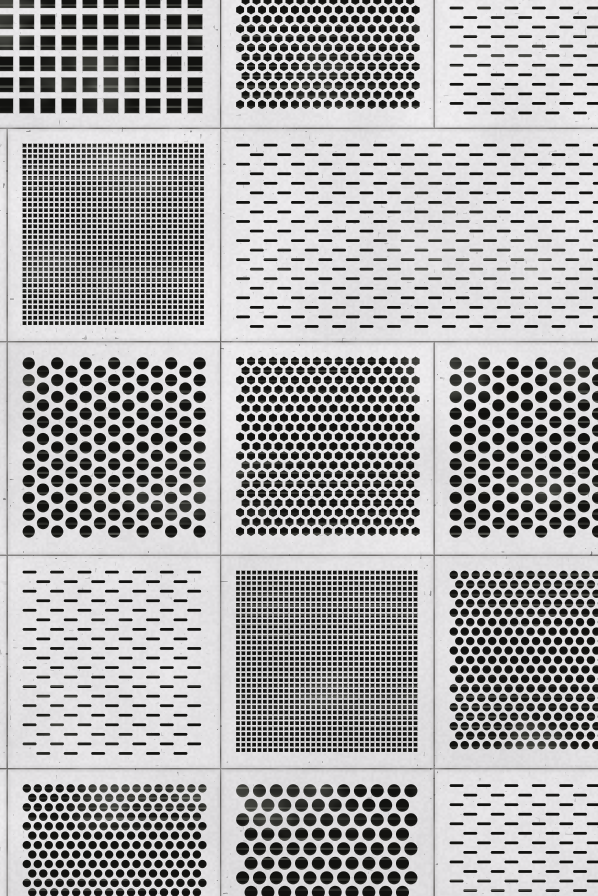
Give the GLSL for this pattern, as a Shadertoy shader.

```glsl
// Wall of white perforated metal panels with thin seams; two panels are double width.
// Each panel picks one perforation (squares, slots, discs, hexagons) from a layout,
// drawn as a clipped lattice of distance functions over a dark louvred cavity.

#define PANEL 0.357                    // panel pitch, in canvas widths
#define ORIGIN vec2(0.012, 0.2145)     // first full panel, from the top left
#define MARGIN 0.0725                  // plain rim around the holes, in panels
#define SEAM 0.0028                    // half width of the joint
#define METAL vec3(0.905, 0.900, 0.907)
#define CAVITY vec3(0.070, 0.070, 0.062)
#define LOUVRES 21.0                   // louvres behind each panel
#define WEAR 0.035

const int COARSE_SQUARES = 0, FINE_SQUARES = 1, SLOTS = 2, DISC_COLUMNS = 3,
          DISC_ROWS = 4, HEXAGONS = 5, SMALL_DISCS = 6;
const int LAYOUT[15] = int[15](
    COARSE_SQUARES, HEXAGONS,     SLOTS,
    FINE_SQUARES,   SLOTS,        SLOTS,
    DISC_COLUMNS,   HEXAGONS,     DISC_COLUMNS,
    SLOTS,          FINE_SQUARES, SMALL_DISCS,
    SMALL_DISCS,    DISC_ROWS,    SLOTS);

float hash(vec2 p) {
    vec3 a = fract(vec3(p.xyx) * 0.1031);
    a += dot(a, a.yzx + 33.33);
    return fract((a.x + a.y) * a.z);
}

float noise(vec2 p) {
    vec2 i = floor(p), f = fract(p);
    f = f * f * (3.0 - 2.0 * f);
    return mix(mix(hash(i), hash(i + vec2(1, 0)), f.x),
               mix(hash(i + vec2(0, 1)), hash(i + vec2(1, 1)), f.x), f.y);
}

float fbm(vec2 p) {
    float sum = 0.0, gain = 0.5;
    for (int i = 0; i < 4; i++) {
        sum += gain * noise(p);
        p = p * 2.03 + 17.0;
        gain *= 0.5;
    }
    return sum;
}

// Signed distance to the nearest hole; local receives the offset from its centre.
float perforation(vec2 p, vec2 field, int kind, out vec2 local) {
    vec2 pitch = vec2(0.0514, 0.0443), halfSize = vec2(0.0195);
    float stagger = 0.5;
    if (kind == COARSE_SQUARES) { pitch = vec2(0.0985); halfSize = vec2(0.0345); stagger = 0.0; }
    if (kind == FINE_SQUARES) { pitch = vec2(0.0252); halfSize = vec2(0.0086); stagger = 0.0; }
    if (kind == SLOTS) { pitch = vec2(0.1285, 0.0447); halfSize = vec2(0.0325, 0.0065); }
    if (kind == DISC_COLUMNS) { pitch = vec2(0.0788, 0.0667); halfSize = vec2(0.0285); }
    if (kind == DISC_ROWS) { pitch = vec2(0.0788, 0.0680); halfSize = vec2(0.0305); }
    if (kind == HEXAGONS) halfSize = vec2(0.0185);
    bool turned = kind == DISC_COLUMNS;
    if (turned) { p = p.yx; field = field.yx; }

    // Nearest lattice point, rejected when it leaves the field
    p -= halfSize;
    float row = round(p.y / pitch.y);
    float shift = stagger * mod(row, 2.0) * pitch.x;
    vec2 centre = vec2(round((p.x - shift) / pitch.x) * pitch.x + shift, row * pitch.y);
    vec2 slack = vec2(0.3 * pitch.y);
    local = p - centre;
    if (turned) local = local.yx;
    if (any(lessThan(centre, -slack)) ||
        any(greaterThan(centre, field - 2.0 * halfSize + slack))) return 1.0;

    vec2 a = abs(local);
    if (kind == COARSE_SQUARES || kind == FINE_SQUARES) return max(a.x, a.y) - halfSize.x;
    if (kind == HEXAGONS) return max(a.x, dot(a, vec2(0.5, 0.866))) - halfSize.x;
    if (kind == SLOTS) a.x = max(a.x - halfSize.x + halfSize.y, 0.0);
    return length(a) - halfSize.y;
}

void mainImage(out vec4 fragColor, in vec2 fragCoord) {
    vec2 canvas = vec2(fragCoord.x, iResolution.y - fragCoord.y) / iResolution.x;
    vec2 q = (canvas - ORIGIN) / PANEL;
    float pixel = 1.0 / (PANEL * iResolution.x);

    // Panel lookup, merging the double-width ones
    vec2 id = floor(q), size = vec2(1.0);
    int kind = LAYOUT[clamp(int(id.y) + 1, 0, 4) * 3 + clamp(int(id.x), 0, 2)];
    if (id.y == 0.0 && id.x >= 1.0) { id.x = 1.0; size.x = 2.0; }
    if (id.y < 0.0 && id.x <= 0.0) { id.x = -1.0; size.x = 2.0; }
    vec2 p = q - id;

    // Painted metal with soft stains, grain and specks
    vec3 color = METAL + 0.02 * (hash(id + 7.0) - 0.5) - 0.006 * q.y;
    color += 2.0 * WEAR * (fbm(q * 2.5 + 9.0) - 0.5) + WEAR * (noise(q * 90.0) - 0.5);
    vec2 edges = min(p, size - p);
    float edge = min(edges.x, edges.y);
    float speck = smoothstep(0.90, 0.97, noise(q * 65.0 + 31.0)) * smoothstep(0.45, 0.7, noise(q * 7.0));
    color *= 1.0 - speck * (0.12 + 0.3 * smoothstep(0.05, 0.0, edge));

    // Joints between panels
    color -= 0.05 * smoothstep(0.025, 0.0, edge);
    float seam = clamp(0.5 - (edge - SEAM) / pixel, 0.0, 1.0);
    color = mix(color, vec3(0.33, 0.32, 0.31), seam * (0.6 + 0.4 * noise(q * 14.0)));

    // Cavity: louvre glints, a lit lower lip and uneven reflections
    vec2 local;
    float hole = perforation(p - MARGIN, size - 2.0 * MARGIN, kind, local);
    float glint = smoothstep(0.72, 0.86, fract(q.y * LOUVRES)) * noise(q * vec2(4.0, 9.0));
    float reflection = smoothstep(0.52, 0.78, fbm(q * vec2(2.0, 3.5) + 4.0));
    float lip = smoothstep(-0.012, 0.0, hole) * smoothstep(0.0, 0.025, local.y);
    vec3 inside = CAVITY + vec3(0.98, 1.0, 0.94) * (0.25 * glint + 0.20 * reflection + 0.08 * lip);
    color = mix(color, inside, clamp(0.5 - hole / pixel, 0.0, 1.0));
    fragColor = vec4(clamp(color, 0.0, 1.0), 1.0);
}
```
